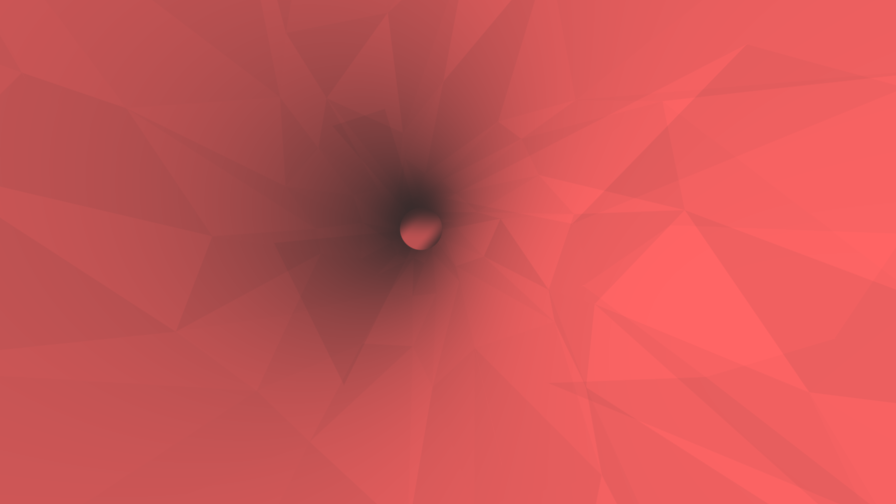
A Shadertoy shader for this background:

```glsl
// Faceted red tunnel with a dark throat, lit from the lower right.

const vec3 SHADOW = vec3(0.18, 0.158, 0.158);
const vec3 CORAL = vec3(0.97, 0.385, 0.385);
const vec2 THROAT = vec2(0.47, 0.546);       // fraction of the canvas
const vec2 LIGHT_DIR = vec2(0.94, -0.342);
const float HOLE_RADIUS = 0.042;             // in canvas heights
const float SECTORS = 18.0;
const float RING_STEP = 0.7;                 // ring spacing in log radius
const float JITTER = 0.8;
const float FACET_CONTRAST = 0.09;
const float TAU = 6.2831853;

float hash(vec2 p) {
    return fract(sin(dot(p, vec2(127.1, 311.7))) * 43758.5453);
}

float cross2(vec2 a, vec2 b) {
    return a.x * b.y - a.y * b.x;
}

// Signed distance to the line a-b, positive on its left
float edgeSide(vec2 p, vec2 a, vec2 b) {
    return cross2(b - a, p - a) / max(length(b - a), 1e-5);
}

// Smooth coverage of a triangle of either winding
float triangle(vec2 p, vec2 a, vec2 b, vec2 c, float px) {
    float winding = sign(cross2(b - a, c - a));
    float inside = min(edgeSide(p, a, b) * winding,
                   min(edgeSide(p, b, c) * winding, edgeSide(p, c, a) * winding));
    return smoothstep(-px, px, inside);
}

vec2 wrapSector(vec2 cell) {
    return vec2(mod(cell.x, SECTORS), cell.y);
}

// Jittered mesh corner: x counts sectors, y counts rings
vec2 meshVertex(vec2 cell) {
    vec2 id = wrapSector(cell);
    vec2 offset = vec2(hash(id), hash(id + 37.3)) - 0.5;
    vec2 polar = cell + JITTER * offset;
    float angle = polar.x * TAU / SECTORS;
    return exp(polar.y * RING_STEP) * vec2(cos(angle), sin(angle));
}

// Random shade of the wall triangle under p, from -0.5 to 0.5
float wallFacets(vec2 p, float px) {
    vec2 home = floor(vec2(atan(p.y, p.x) * SECTORS / TAU,
                           log(max(length(p), 1e-3)) / RING_STEP));
    float total = 0.0, weight = 0.0;
    for (int j = -1; j <= 1; j++) {
        for (int i = -1; i <= 1; i++) {
            vec2 cell = home + vec2(i, j);
            vec2 a = meshVertex(cell);
            vec2 b = meshVertex(cell + vec2(1, 0));
            vec2 c = meshVertex(cell + vec2(0, 1));
            vec2 d = meshVertex(cell + vec2(1, 1));
            vec2 id = wrapSector(cell);
            float lower = triangle(p, a, b, c, px);
            float upper = triangle(p, b, d, c, px);
            total += lower * (hash(id + 11.7) - 0.5) + upper * (hash(id + 71.9) - 0.5);
            weight += lower + upper;
        }
    }
    return total / max(weight, 0.001);
}

// Large planes that stand out from the wall
float broadPlanes(vec2 p, float px) {
    vec2 spearTip = vec2(0.646, 0.366), ridge = vec2(0.322, -0.113);
    vec2 farRight = vec2(0.96, -0.01), throat = vec2(0.0);
    float shade = 0.05 * triangle(p, vec2(0.05, 0.06), spearTip, vec2(0.30, 0.01), px);
    shade -= 0.035 * triangle(p, vec2(0.30, 0.01), spearTip, vec2(0.96, 0.28), px);
    shade += 0.03 * triangle(p, ridge, vec2(0.495, 0.007), farRight, px);
    shade += 0.03 * triangle(p, ridge, farRight, vec2(0.82, -0.218), px);
    shade += 0.03 * triangle(p, ridge, vec2(0.82, -0.218), vec2(0.565, -0.294), px);
    shade -= 0.05 * triangle(p, vec2(0.252, -0.306), vec2(0.565, -0.294), vec2(0.96, -0.60), px);
    shade -= 0.08 * triangle(p, throat, vec2(-0.292, -0.028), vec2(-0.153, -0.31), px);
    shade -= 0.08 * triangle(p, throat, vec2(-0.176, 0.204), vec2(-0.072, 0.238), px);
    return shade;
}

// Smooth light: the dark falloff is wide on the unlit side
float wallLight(vec2 p) {
    float d = length(p);
    float lit = 0.5 + 0.5 * dot(p / max(d, 1e-4), LIGHT_DIR);
    float light = mix(0.78, 0.98, lit) * (1.0 - exp(-d / mix(0.30, 0.10, lit)));
    vec2 q = p - vec2(-0.01, 0.05);
    return light * (1.0 - 0.5 * exp(-dot(q, q) / 0.003));
}

// Far bend of the tunnel, bright along a diagonal band
float holeLight(vec2 p) {
    vec2 q = p / HOLE_RADIUS;
    float across = abs(dot(q, vec2(0.77, -0.64)));
    float band = 1.0 - smoothstep(0.3, 1.2, across);
    return 0.08 + 0.62 * band * (1.0 - smoothstep(-0.5, 1.1, q.y));
}

void mainImage(out vec4 fragColor, in vec2 fragCoord) {
    float px = 1.0 / iResolution.y;
    vec2 p = (fragCoord - THROAT * iResolution.xy) * px;

    float shade = FACET_CONTRAST * wallFacets(p, px) + broadPlanes(p, px);
    float light = wallLight(p) * (1.0 + shade);
    float hole = 1.0 - smoothstep(-px, px, length(p) - HOLE_RADIUS);
    light = mix(light, holeLight(p), hole);

    fragColor = vec4(mix(SHADOW, CORAL, light), 1.0);
}
```
